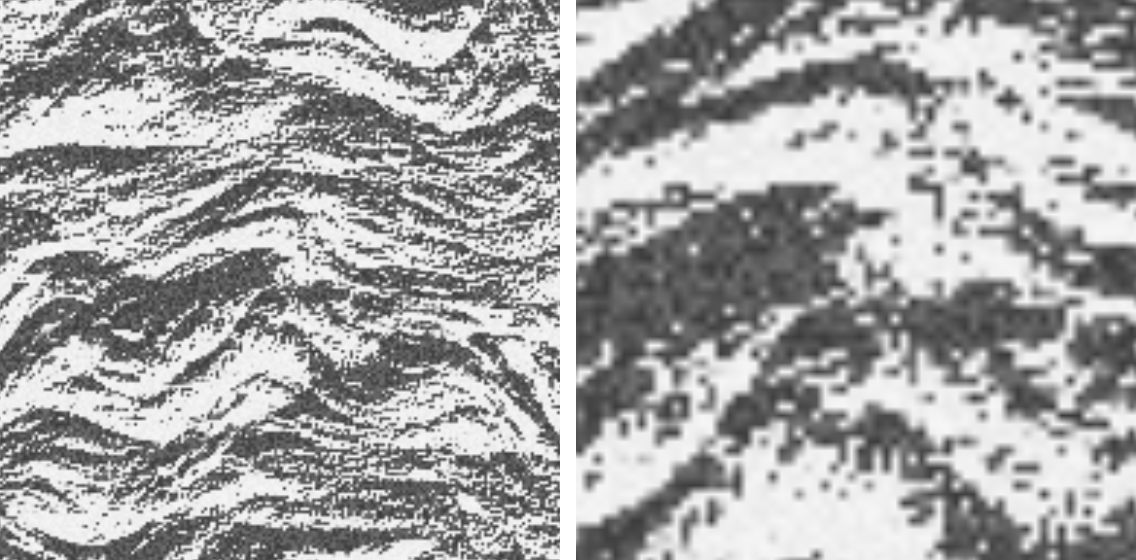
Left, the full canvas; right, a detail of the centre.
A three.js fragment shader for this texture:

```glsl
// Grainy black-and-white relief of folded, wind-swept ridges.
varying vec2 vUv;

const float CELLS = 192.0;              // grains across the canvas
const vec2 FOLD_SCALE = vec2(2.5, 4.1); // ridges lie mostly flat
const int OCTAVES = 5;
const float GAIN = 0.45;
const float TURN = 0.5;                 // swing between octaves
const float ARCH = 0.28;                // bow of the ridges
const float ARCH_CENTER = 0.62;
const float WARP = 0.15;
const float SLOPE_STEP = 0.006;
const float SLOPE_GAIN = 0.30;
const float GRAIN = 1.65;
const float GRAIN_PATCHES = 1.3;        // uneven strength of the grain
const float BIAS = -0.05;               // above zero gives more light
const float EDGE = 0.36;
const float DARK = 0.335;
const float LIGHT = 0.94;
const float DARK_VARIATION = 0.22;
const float LIGHT_VARIATION = 0.05;

float hash(vec2 p) {
  vec3 q = fract(vec3(p.xyx) * 0.1031);
  q += dot(q, q.yzx + 33.33);
  return fract((q.x + q.y) * q.z);
}

float cornerRamp(vec2 corner, vec2 offset) {
  float angle = 6.2832 * hash(corner + 71.0);
  return dot(vec2(cos(angle), sin(angle)), offset);
}

float gradientNoise(vec2 p) {
  vec2 i = floor(p);
  vec2 f = p - i;
  vec2 u = f * f * f * (f * (f * 6.0 - 15.0) + 10.0);
  vec2 e = vec2(1.0, 0.0);
  float low = mix(cornerRamp(i, f), cornerRamp(i + e, f - e), u.x);
  float high = mix(cornerRamp(i + e.yx, f - e.yx), cornerRamp(i + 1.0, f - 1.0), u.x);
  return mix(low, high, u.y);
}

// Sum of sharp-crested folds, each octave turned a little.
float ridgeHeight(vec2 p) {
  float height = 0.0;
  float amplitude = 1.0;
  float turn = TURN;
  for (int i = 0; i < OCTAVES; i++) {
    height -= amplitude * abs(gradientNoise(p));
    float c = cos(turn);
    float s = sin(turn);
    p = mat2(c, s, -s, c) * p * 2.03 + vec2(17.3, 9.1);
    turn = -turn;
    amplitude *= GAIN;
  }
  return height;
}

// Bends the plane so that the ridges arch and wander.
vec2 bend(vec2 p) {
  float x = p.x - ARCH_CENTER;
  vec2 drift = vec2(gradientNoise(p * 3.0 + 5.0), gradientNoise(p * 3.0 + 41.0));
  return p + WARP * drift + vec2(0.0, ARCH * x * x);
}

float bump(vec2 cell) {
  return hash(cell) + 0.2 * hash(cell + vec2(1.0, 0.0));
}

// Tone of one grain: shaded slope broken up by small bumps.
float grainTone(vec2 cell) {
  vec2 p = (cell + 0.5) / CELLS;
  float strength = GRAIN * (1.0 + GRAIN_PATCHES * gradientNoise(p * vec2(4.0, 6.0) + 87.0));
  p = bend(p);
  float here = ridgeHeight(p * FOLD_SCALE + 23.0);
  float above = ridgeHeight((p + vec2(0.0, SLOPE_STEP)) * FOLD_SCALE + 23.0);
  float slope = (here - above) / SLOPE_STEP;
  vec2 seed = cell + 211.0;
  float grain = bump(seed) - bump(seed + vec2(-1.0, 1.0));
  float lit = smoothstep(-EDGE, EDGE, slope * SLOPE_GAIN + grain * strength + BIAS);
  float vary = hash(cell + 577.0) - 0.5;
  return mix(DARK + DARK_VARIATION * vary, LIGHT + LIGHT_VARIATION * vary, lit);
}

void main() {
  // Blend the four nearest grains for soft edges.
  vec2 p = vUv * CELLS - 0.5;
  vec2 cell = floor(p);
  vec2 f = p - cell;
  float low = mix(grainTone(cell), grainTone(cell + vec2(1.0, 0.0)), f.x);
  float high = mix(grainTone(cell + vec2(0.0, 1.0)), grainTone(cell + 1.0), f.x);
  gl_FragColor = vec4(vec3(mix(low, high, f.y)), 1.0);
}
```
